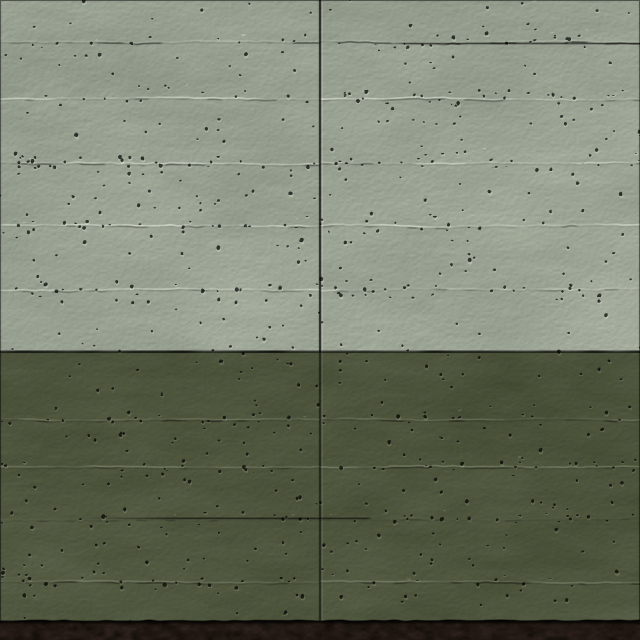
This texture is drawn by a WebGL 2 fragment shader. Its source:

```glsl
#version 300 es
precision highp float;
// Board-formed concrete wall: pale sage above, dark olive paint below, brown base strip.
// Layered noise gives embossed grain; hashed cells scatter pits along ragged
// horizontal board seams, and narrow grooves divide the panels.
uniform vec2 u_resolution;
out vec4 fragColor;

const float PAINT_Y = 0.4505, BASE_Y = 0.031, JOINT_X = 0.5;
const vec3 SAGE_DARK = vec3(0.54, 0.575, 0.515), SAGE_LIGHT = vec3(0.655, 0.685, 0.625);
const vec3 OLIVE_DARK = vec3(0.255, 0.285, 0.19), OLIVE_LIGHT = vec3(0.35, 0.38, 0.285);
const vec3 SOIL = vec3(0.07, 0.05, 0.03), BROWN = vec3(0.19, 0.14, 0.12);

// Board seams: height, ridge light, shadow
const vec3 SEAMS[9] = vec3[9](
  vec3(0.935, 0.35, 0.5), vec3(0.846, 0.95, 0.3), vec3(0.745, 0.8, 0.4),
  vec3(0.648, 1.0, 0.3), vec3(0.548, 0.8, 0.25), vec3(0.345, 0.7, 0.45),
  vec3(0.271, 0.95, 0.35), vec3(0.190, 0.1, 0.25), vec3(0.091, 0.8, 0.4));

// Crumbled spots: centre and radii
const vec4 SPOTS[7] = vec4[7](
  vec4(0.045, 0.748, 0.06, 0.014), vec4(0.55, 0.55, 0.055, 0.014),
  vec4(0.045, 0.093, 0.06, 0.014), vec4(0.81, 0.843, 0.025, 0.008),
  vec4(0.81, 0.269, 0.025, 0.008), vec4(0.07, 0.84, 0.09, 0.035),
  vec4(0.07, 0.27, 0.09, 0.05));

vec2 hash2(vec2 p) {
  vec3 q = fract(p.xyx * vec3(0.1031, 0.1030, 0.0973));
  q += dot(q, q.yzx + 33.33);
  return fract((q.xx + q.yz) * q.zy);
}

float noise(vec2 p) {
  vec2 i = floor(p), f = fract(p);
  f = f * f * (3.0 - 2.0 * f);
  return mix(mix(hash2(i).x, hash2(i + vec2(1, 0)).x, f.x),
             mix(hash2(i + vec2(0, 1)).x, hash2(i + vec2(1, 1)).x, f.x), f.y);
}

float fbm(vec2 p) {
  float sum = 0.0, amp = 0.5;
  for (int i = 0; i < 4; i++) {
    sum += amp * noise(p);
    p = p * 2.03 + 17.3;
    amp *= 0.5;
  }
  return sum;
}

// Soft line: 1 at distance 0, fading past its half width
float line(float d, float halfWidth, float aa) {
  return 1.0 - smoothstep(halfWidth - aa * 0.5, halfWidth + aa, abs(d));
}

float spot(vec2 p, vec4 s) {
  vec2 d = (p - s.xy) / s.zw;
  return exp(-dot(d, d));
}

// Surface height: fine grain plus coarser roughness in worn patches
float relief(vec2 p, float rough) {
  return noise(p * vec2(130, 210)) * 0.55 + noise(p * vec2(230, 300) + 9.0) * 0.45
       + rough * 1.6 * noise(p * vec2(60, 110));
}

// Scattered holes: x = dark core, y = lit lower rim
vec2 pits(vec2 p, float cells, float density, float radius, float aa) {
  vec2 cell = floor(p * cells), result = vec2(0);
  for (int j = -1; j <= 1; j++)
    for (int i = -1; i <= 1; i++) {
      vec2 id = cell + vec2(i, j), kind = hash2(id + 71.0);
      vec2 d = p - (id + hash2(id)) / cells;
      d *= vec2(0.75 + 0.5 * kind.y, 1.1);
      d += radius * 0.5 * (noise(p * 260.0) - 0.5);
      float r = radius * (0.35 + 0.65 * kind.y * kind.y);
      float present = step(kind.x, density);
      float core = 1.0 - smoothstep(r - aa * 0.5, r + aa, length(d));
      float rim = 1.0 - smoothstep(r, r + aa * 1.5, length(d + vec2(-0.3, 0.9) * r));
      result = max(result, present * vec2(core, rim * (1.0 - core)));
    }
  return result;
}

void main() {
  vec2 p = gl_FragCoord.xy / u_resolution;
  float aa = 1.0 / min(u_resolution.x, u_resolution.y);
  float panel = step(JOINT_X, p.x);

  // Seam light, shadow and nearness
  float ridge = 0.0, shadow = 0.0, nearSeam = 0.0;
  for (int i = 0; i < 9; i++) {
    vec3 s = SEAMS[i];
    float seed = s.x * 91.0 + panel * 13.0;
    float d = p.y - s.x + 0.004 * (noise(vec2(p.x * 9.0, seed)) - 0.5)
            + 0.002 * (noise(vec2(p.x * 75.0, seed)) - 0.5);
    float broken = smoothstep(0.22, 0.65, fbm(vec2(p.x * 16.0, seed)));
    float chips = smoothstep(0.5, 0.8, noise(vec2(p.x * 45.0, seed + 5.0)));
    ridge += s.y * line(d, 0.0009, aa) * (0.25 + broken);
    shadow += s.z * line(d + 0.0026, 0.0009, aa) * (0.25 + chips);
    nearSeam += exp(-d * d / 0.00009);
  }
  // Two long dark cracks, each on part of a board
  shadow += 0.75 * line(p.y - 0.932, 0.0009, aa) * smoothstep(0.6, 0.65, p.x);
  shadow += 0.8 * line(p.y - 0.190, 0.0009, aa) * smoothstep(0.1, 0.3, p.x) * smoothstep(0.585, 0.57, p.x);

  float crumbled = 0.0, rough = 0.0;
  for (int i = 0; i < 5; i++) crumbled += spot(p, SPOTS[i]);
  for (int i = 5; i < 7; i++) rough += spot(p, SPOTS[i]);

  // Painted concrete with cloudy tone
  float cloud = fbm(p * vec2(5, 9) + panel * 31.0) * 0.7 + fbm(p * vec2(14, 50)) * 0.5;
  float sage = cloud + 0.15 * p.x - 0.35 * (p.y - 0.72) - 0.1;
  float olive = cloud - 0.6 * (p.y - 0.24) - 0.06;
  float isSage = smoothstep(-aa, aa, p.y - PAINT_Y);
  vec3 color = mix(mix(OLIVE_DARK, OLIVE_LIGHT, clamp(olive, 0.0, 1.0)),
                   mix(SAGE_DARK, SAGE_LIGHT, clamp(sage, 0.0, 1.0)), isSage);
  float emboss = relief(p, rough) - relief(p + vec2(-0.0012, 0.002), rough);
  color *= 1.0 + 0.13 * emboss;
  color += ridge * mix(0.11, 0.14, isSage);
  color *= 1.0 - 0.7 * min(shadow, 1.0);

  // Small holes everywhere, larger ones near seams and crumbled spots
  vec2 holes = pits(p, 48.0, 0.13 + 0.16 * nearSeam, 0.0028, aa);
  holes = max(holes, pits(p + 3.7, 95.0, 0.02 + 0.10 * nearSeam + 0.35 * crumbled, 0.0034, aa));
  color += 0.09 * holes.y;
  color = mix(color, color * 0.22, holes.x * 0.9);

  // Paint edge, panel joint and outer borders
  float edgeWear = 0.6 + 0.4 * noise(vec2(p.x * 28.0, 3.0));
  color *= 1.0 - 0.85 * edgeWear * line(p.y - PAINT_Y, 0.0015, aa);
  color *= 1.0 - mix(0.5, 0.7, isSage) * line(p.x - JOINT_X, 0.0014, aa);
  color += 0.06 * line(p.x - JOINT_X - 0.0035, 0.0007, aa);
  float border = min(min(p.x, 1.0 - p.x), 1.0 - p.y);
  color *= 1.0 - 0.5 * line(border, 0.0012, aa);

  // Brown base under a black shadow gap
  float soilTone = fbm(p * vec2(70, 110)) * 1.3 - 0.12;
  vec3 base = mix(SOIL, BROWN, clamp(soilTone, 0.0, 1.0)) * smoothstep(0.032, 0.022, p.y);
  float baseTop = BASE_Y + 0.002 * (noise(vec2(p.x * 60.0, 8.0)) - 0.5);
  color = mix(base, color, smoothstep(-aa, aa, p.y - baseTop));
  fragColor = vec4(clamp(color, 0.0, 1.0), 1.0);
}
```
